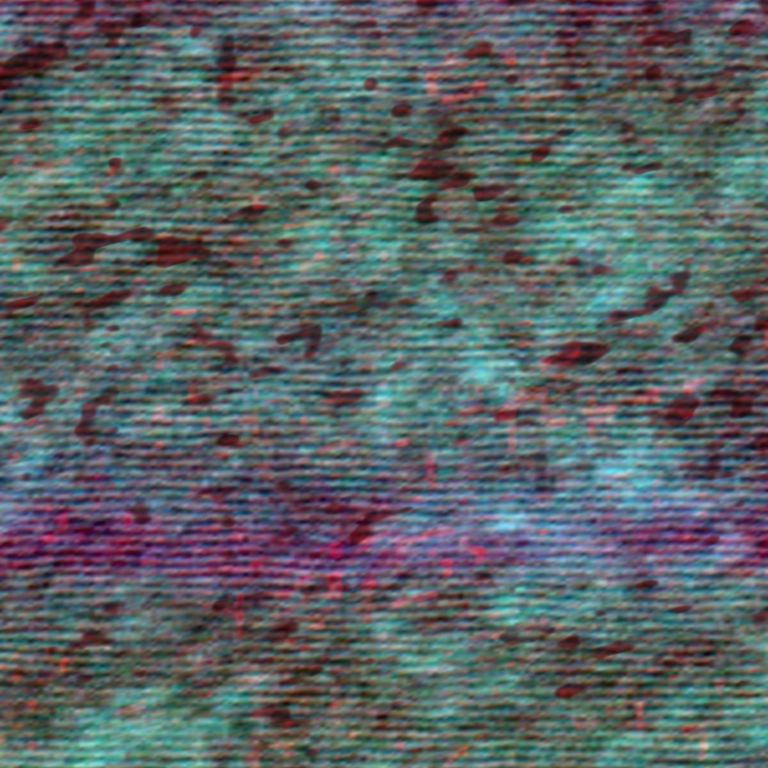
This texture is drawn by a Shadertoy shader. Its source:

```glsl
// Woven-looking teal, plum and dark red grain crossed by fine wavy horizontal lines.
#define LINE_COUNT 71.0
#define LINE_DEPTH 0.085
#define LINE_WOBBLE 0.75
#define SLANT 0.16
#define GRAIN_GAIN 0.20
#define CLOUD_GAIN 0.17
#define DARK_SPOT_GAIN 0.62
#define RED_SPOT_GAIN 0.24
#define BASE_COLOR vec3(0.352, 0.438, 0.447)

const float TAU = 6.2831853;

// Integer hash, 0 to 1
float hash(ivec2 cell, int seed) {
    uvec2 q = uvec2(cell) * uvec2(1597334673u, 3812015801u);
    uint h = (q.x ^ q.y) + uint(seed) * 747796405u;
    h = (h ^ (h >> 16)) * 2246822519u;
    h = (h ^ (h >> 13)) * 3266489917u;
    return float((h ^ (h >> 16)) >> 8) / 16777216.0;
}

// Smooth value noise, -1 to 1
float noise(vec2 p, int seed) {
    ivec2 cell = ivec2(floor(p));
    vec2 f = fract(p);
    f = f * f * (3.0 - 2.0 * f);
    float low = mix(hash(cell, seed), hash(cell + ivec2(1, 0), seed), f.x);
    float high = mix(hash(cell + ivec2(0, 1), seed), hash(cell + ivec2(1, 1), seed), f.x);
    return 2.0 * mix(low, high, f.y) - 1.0;
}

// Horizontal fibres in three sizes
float grain(vec2 p, int seed) {
    return 0.45 * noise(p * vec2(38.0, 85.0), seed)
         + 0.50 * noise(p * vec2(78.0, 150.0), seed + 1)
         + 0.40 * noise(p * vec2(150.0, 230.0), seed + 2);
}

// Broad soft patches
float clouds(vec2 p, int seed) {
    return 0.50 * noise(p * vec2(5.0, 8.0), seed)
         + 0.55 * noise(p * vec2(12.0, 19.0), seed + 1)
         + 0.45 * noise(p * vec2(24.0, 42.0), seed + 2);
}

float band(float y, float center, float width) {
    float d = (y - center) / width;
    return exp(-d * d);
}

void mainImage(out vec4 fragColor, in vec2 fragCoord) {
    vec2 uv = fragCoord / iResolution.y;
    vec2 p = uv + vec2(0.0, 0.006 * noise(uv * 7.0, 1));
    p.y -= SLANT * p.x;

    // Horizontal colour zones with uneven borders
    float y = uv.y + 0.025 * noise(uv * vec2(3.0, 9.0), 3);
    float plum = band(y, 0.28, 0.045) + 0.7 * band(y, 1.0, 0.05);
    float blue = band(y, 0.35, 0.07);
    float green = band(y, 0.75, 0.16) + band(y, 0.05, 0.13);
    vec3 color = BASE_COLOR;
    color += plum * vec3(0.07, -0.13, -0.01);
    color += blue * vec3(0.0, -0.04, 0.03);
    color += green * vec3(-0.01, 0.02, -0.03);

    // Cyan patches
    float patches = clouds(p, 10);
    float cyan = patches + 0.7 * max(patches, 0.0) - 0.12;
    color += CLOUD_GAIN * cyan * vec3(0.18, 0.92, 0.88);

    // Shared light grain, then separate red, green and blue grain
    float shared_grain = grain(p, 20);
    float teal_grain = grain(p, 30);
    color += GRAIN_GAIN * shared_grain * vec3(0.65, 0.65, 0.7);
    color += GRAIN_GAIN * teal_grain * vec3(0.0, 0.62, 0.58);
    color += GRAIN_GAIN * vec3(0.75 * grain(p, 40), 0.22 * grain(p, 50), 0.38 * grain(p, 60));

    // Wavy lines, slightly shifted between channels
    float wobble = noise(uv * vec2(9.0, 14.0), 70) + 0.45 * noise(uv * vec2(32.0, 40.0), 71);
    float phase = TAU * uv.y * LINE_COUNT + LINE_WOBBLE * wobble * 2.0;
    float strength = LINE_DEPTH * (1.0 + 0.5 * noise(uv * vec2(11.0, 20.0), 72));
    color += strength * sin(phase + vec3(0.5, 0.0, -0.35));

    // Dark red spots, gathered in loose groups and fewer near the bottom
    float group = 0.25 * noise(p * vec2(5.0, 9.0), 80) - 0.3 * patches;
    float spot = noise(p * vec2(27.0, 48.0), 81) + 0.3 * noise(p * vec2(60.0, 95.0), 82);
    float zone = mix(-0.2, 0.02, smoothstep(0.15, 0.5, uv.y));
    float dark = smoothstep(0.5, 0.95, spot + group + zone);
    color *= 1.0 - DARK_SPOT_GAIN * dark * vec3(0.3, 1.0, 0.92);

    // Small glowing red flecks
    float fleck = noise(p * vec2(48.0, 76.0), 90) + 0.35 * noise(p * vec2(9.0, 15.0), 91);
    float red = smoothstep(0.62, 1.1, fleck + 0.12 * plum);
    color += RED_SPOT_GAIN * red * vec3(1.0, -0.05, 0.0);

    fragColor = vec4(clamp(color, 0.03, 0.95), 1.0);
}
```
